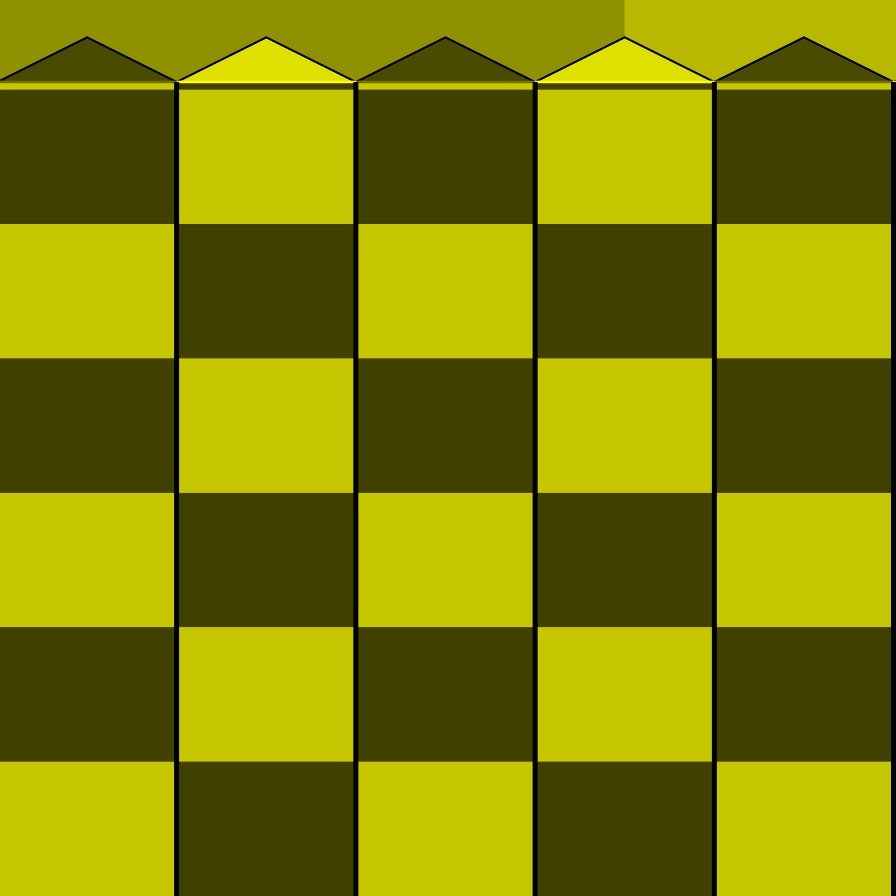
Reproduce this pattern procedurally as a three.js fragment shader.

```glsl
// A checkered fence: five upright planks with pointed tips before a two-tone sky.
// Planks repeat with floor and fract, checks come from cell parity, and the
// tips, outlines and seams are smoothed distances in canvas units.

varying vec2 vUv;

const float PLANK_WIDTH = 0.2;
const float PLANK_SHIFT = 0.0028;
const float PLANK_COUNT = 5.0;
const float ROW_HEIGHT = 0.15;
const float SHOULDER = 0.9085;
const float APEX = 0.9583;
const float SEAM_WIDTH = 0.0056;
const float OUTLINE_WIDTH = 0.0023;
const float RIM_WIDTH = 0.0030;
const float SKY_SPLIT = 0.697;

const vec3 DARK = vec3(0.25, 0.25, 0.0);
const vec3 LIGHT = vec3(0.78, 0.78, 0.0);
const vec3 DARK_TIP = vec3(0.29, 0.29, 0.0);
const vec3 LIGHT_TIP = vec3(0.88, 0.88, 0.0);
const vec3 DARK_RIM = vec3(0.44, 0.44, 0.0);
const vec3 LIGHT_RIM = vec3(1.0, 1.0, 0.0);
const vec3 SKY_LEFT = vec3(0.56, 0.57, 0.0);
const vec3 SKY_RIGHT = vec3(0.72, 0.72, 0.0);
const vec3 INK = vec3(0.0);

// Coverage of the region where the signed distance is negative.
float inside(float dist, float soft) {
  return 1.0 - smoothstep(-0.5 * soft, 0.5 * soft, dist);
}

// Coverage of a line of the given width around distance zero.
float line(float dist, float width, float soft) {
  return inside(abs(dist) - 0.5 * width, soft);
}

// Alternates 0 and 1 from one cell to the next.
float parity(float cell) {
  return mod(cell, 2.0);
}

// Checks in one plank, with smoothed row boundaries.
vec3 checks(float y, float column, float soft) {
  float row = floor(y / ROW_HEIGHT + 0.5);
  float above = 1.0 - inside(y - row * ROW_HEIGHT, soft);
  float odd = mix(parity(row - 1.0 + column), parity(row + column), above);
  return mix(LIGHT, DARK, odd);
}

// Signed distance to the sloping edge of a tip, negative below it.
float tipDistance(float x, float y) {
  float slope = (APEX - SHOULDER) / (0.5 * PLANK_WIDTH);
  return (y - APEX + slope * abs(x)) / sqrt(1.0 + slope * slope);
}

void main() {
  float soft = max(fwidth(vUv.y), 0.0001);
  float x = vUv.x + PLANK_SHIFT;
  float y = vUv.y;

  // Plank index and offset from its middle
  float column = floor(x / PLANK_WIDTH);
  float across = (fract(x / PLANK_WIDTH) - 0.5) * PLANK_WIDTH;
  float odd = parity(column);

  // Sky
  vec3 sky = mix(SKY_RIGHT, SKY_LEFT, inside(vUv.x - SKY_SPLIT, soft));

  // Tips and their outlines
  float edge = tipDistance(across, y);
  vec3 tip = mix(DARK_TIP, LIGHT_TIP, odd);
  vec3 color = mix(sky, tip, inside(edge, soft));
  color = mix(color, INK, line(edge, OUTLINE_WIDTH, soft));

  // Checkered bodies and the bright rim along their tops
  float body = inside(y - SHOULDER, soft);
  color = mix(color, checks(y, column, soft), body);
  vec3 rim = mix(DARK_RIM, LIGHT_RIM, odd);
  color = mix(color, rim, line(y - SHOULDER, RIM_WIDTH, soft));

  // Sliver of sky past the last plank
  float past = 1.0 - inside(x - PLANK_COUNT * PLANK_WIDTH, soft);
  color = mix(color, SKY_LEFT, past * body);

  // Seams between planks, none at the left border
  float seamDistance = 0.5 * PLANK_WIDTH - abs(across);
  float seam = line(seamDistance, SEAM_WIDTH, soft);
  seam *= step(0.5 * PLANK_WIDTH, x) * body;
  color = mix(color, INK, seam);

  gl_FragColor = vec4(color, 1.0);
}
```
